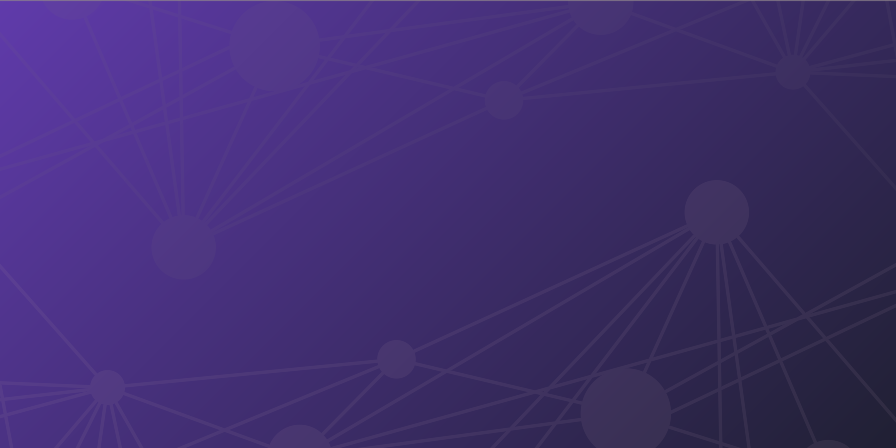
This background is drawn by a WebGL 1 fragment shader. Its source:

```glsl
precision highp float;
uniform vec2 u_resolution;

const vec3 VIOLET = vec3(0.375, 0.230, 0.670);
const vec3 NIGHT = vec3(0.125, 0.125, 0.200);
const vec3 LILAC = vec3(0.60, 0.50, 0.60);
const vec3 MAUVE = vec3(0.45, 0.40, 0.48);
const vec3 EDGE_TINT = vec3(0.56, 0.52, 0.55);
const float LINE_RADIUS = 0.0038;

// Distance to a line segment with thickness
float link(vec2 p, vec2 a, vec2 b) {
  vec2 ab = b - a;
  float t = clamp(dot(p - a, ab) / dot(ab, ab), 0.0, 1.0);
  return length(p - a - ab * t) - LINE_RADIUS;
}

// Link that carries on beyond its second point
float ray(vec2 p, vec2 a, vec2 b) {
  return link(p, a, mix(a, b, 1.4));
}

float disc(vec2 p, vec2 center, float radius) {
  return length(p - center) - radius;
}

// Rays whose direction advances by a fixed step
float fan(vec2 p, vec2 origin, vec2 first, vec2 stride, float count) {
  float d = 10.0;
  for (int i = 0; i < 6; i++) {
    float k = float(i);
    if (k < count) d = min(d, ray(p, origin, origin + 2.0 * (first + stride * k)));
  }
  return d;
}

float network(vec2 p) {
  vec2 hub = vec2(1.600, 0.526);
  vec2 large = vec2(1.397, 0.077);
  vec2 small = vec2(0.885, 0.198);
  vec2 west = vec2(0.240, 0.135);
  vec2 south = vec2(0.669, -0.021);
  vec2 east = vec2(1.849, -0.055);

  // Nodes
  float d = disc(p, hub, 0.072);
  d = min(d, disc(p, large, 0.101));
  d = min(d, disc(p, small, 0.043));
  d = min(d, disc(p, west, 0.039));
  d = min(d, disc(p, south, 0.073));
  d = min(d, disc(p, east, 0.073));

  // Links between nodes
  d = min(d, link(p, hub, large));
  d = min(d, link(p, hub, small));
  d = min(d, link(p, hub, south));
  d = min(d, link(p, hub, east));
  d = min(d, link(p, large, small));
  d = min(d, link(p, large, south));
  d = min(d, link(p, small, west));
  d = min(d, link(p, small, south));
  d = min(d, link(p, west, south));

  // Rays leaving the canvas
  d = min(d, ray(p, hub, vec2(1.099, 0.0)));
  d = min(d, ray(p, hub, vec2(1.198, 0.0)));
  d = min(d, ray(p, hub, vec2(1.609, 0.0)));
  d = min(d, ray(p, hub, vec2(1.672, 0.0)));
  d = min(d, ray(p, hub, vec2(2.0, 0.062)));
  d = min(d, ray(p, large, vec2(2.0, 0.409)));
  d = min(d, ray(p, vec2(1.490, 0.076), vec2(2.0, 0.318)));
  d = min(d, ray(p, large, vec2(1.724, -0.026)));
  d = min(d, ray(p, small, vec2(0.404, 0.0)));
  d = min(d, ray(p, south, vec2(2.0, 0.349)));
  d = min(d, ray(p, west, vec2(0.0, 0.406)));
  d = min(d, ray(p, vec2(0.0, 0.14), vec2(0.026, 0.0)));
  d = min(d, fan(p, west, vec2(0.091, -0.161), vec2(-0.057, 0.0), 5.0));
  d = min(d, fan(p, west, vec2(-0.229, -0.062), vec2(0.0, 0.036), 3.0));
  return d;
}

float coverage(float d, float pixel) {
  return 1.0 - smoothstep(-0.5 * pixel, 0.5 * pixel, d);
}

void main() {
  float pixel = 1.0 / u_resolution.y;
  vec2 p = gl_FragCoord.xy * pixel;
  float aspect = u_resolution.x * pixel;

  // Diagonal gradient
  float t = (p.x + 1.0 - p.y) / (aspect + 1.0);
  vec3 color = mix(VIOLET, NIGHT, t);

  // Network and its fainter half-turn copy
  vec2 turned = vec2(2.010, 0.974) - p;
  color = mix(color, MAUVE, 0.10 * coverage(network(turned), pixel));
  color = mix(color, LILAC, 0.12 * coverage(network(p), pixel));

  // Pale hairline along the top
  color = mix(color, EDGE_TINT, 0.7 * coverage(0.9974 - p.y, pixel));
  gl_FragColor = vec4(color, 1.0);
}
```
